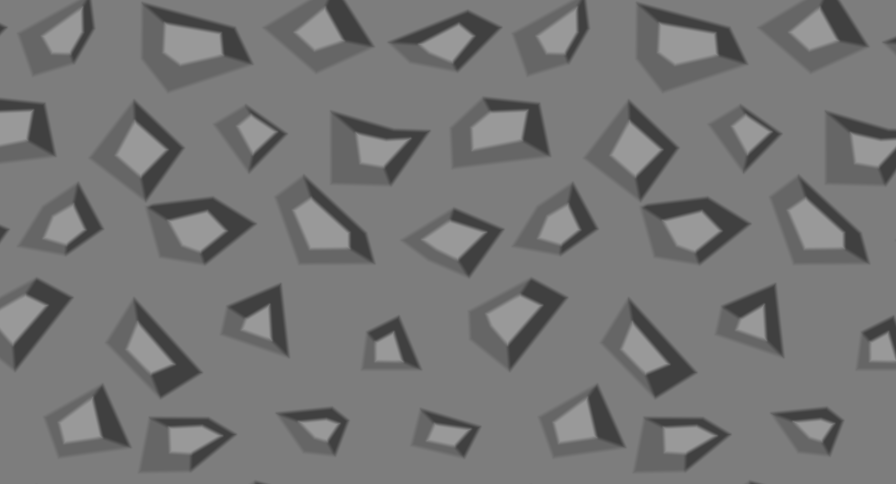
A WebGL 1 fragment shader for this pattern:

```glsl
precision highp float;
// Scattered bevelled stone chips, lit from the lower left, on flat grey.

uniform vec2 u_resolution;

const vec3 GROUND = vec3(0.49);
const vec3 FACE   = vec3(0.60);
const vec3 SIDE   = vec3(0.40);
const vec3 SHADE  = vec3(0.25);

// Lengths are fractions of the canvas height.
const float COLUMNS = 4.0;                 // chips before a row repeats
const vec2  CELL    = vec2(0.2555, 0.2044);
const vec2  CHIP    = vec2(0.122, 0.104);  // mean half extents
const vec2  RADIUS  = vec2(0.48, 1.17);    // range of corner radii
const vec2  INSET   = vec2(0.42, 0.66);    // range of face corner scale
const vec2  SHADOW_DIR = vec2(0.88, 0.47);
const float SHADOW_THIN = 0.08;            // narrows the dark bevels
const float JITTER  = 0.022;
const float WAVE    = 0.03;                // bends the rows
const float GAP     = 0.012;               // clear rim around each chip
const float SOFT    = 0.012;               // width of blurred edges
const float TAU     = 6.2831853;

float hash(vec2 p) {
  return fract(sin(dot(p, vec2(127.1, 311.7))) * 43758.5453);
}

float cross2(vec2 a, vec2 b) {
  return a.x * b.y - a.y * b.x;
}

float cover(float d) {
  return 1.0 - smoothstep(-0.5 * SOFT, 0.5 * SOFT, d);
}

float segmentDistance(vec2 p, vec2 a, vec2 b) {
  vec2 e = b - a;
  return length(p - a - e * clamp(dot(p - a, e) / dot(e, e), 0.0, 1.0));
}

// Corner of a chip in xy, scale of the matching face corner in z.
vec3 corner(vec2 id, float i, float count) {
  vec2 key = id + vec2(17.3, 5.9) * (mod(i, count) + 1.0);
  float angle = TAU * (i + 0.65 * (hash(key) - 0.5)) / count + TAU * hash(id + 3.7);
  vec2 dir = vec2(cos(angle), sin(angle));
  float radius = mix(RADIUS.x, RADIUS.y, hash(key + 41.3));
  float inset = mix(INSET.x, INSET.y, hash(key + 83.1));
  return vec3(dir * radius * CHIP, inset + SHADOW_THIN * dot(dir, SHADOW_DIR));
}

// Paints one chip, centred on the origin, over the colour below.
vec3 paintChip(vec3 below, vec2 p, vec2 id) {
  float count = 4.0 + step(0.45, hash(id + 9.2));
  float outer = 1.0, inner = 1.0;
  float outerSign = 1.0, innerSign = 1.0;
  vec4 bevel = vec4(0.0);
  vec3 a = corner(id, 0.0, count);

  for (int i = 0; i < 5; i++) {
    if (float(i) >= count) break;
    vec3 b = corner(id, float(i) + 1.0, count);
    vec2 fa = a.xy * a.z, fb = b.xy * b.z;
    outer = min(outer, segmentDistance(p, a.xy, b.xy));
    inner = min(inner, segmentDistance(p, fa, fb));

    // Signed distances to the two rays that bound this sector
    float fromA = cross2(normalize(a.xy), p);
    float fromB = cross2(p, normalize(b.xy));
    if (fromA >= 0.0 && fromB >= 0.0) {
      outerSign = cross2(b.xy - a.xy, p - a.xy) > 0.0 ? -1.0 : 1.0;
      innerSign = cross2(fb - fa, p - fa) > 0.0 ? -1.0 : 1.0;
    }

    // Bevel tone follows the outward normal of the edge
    vec2 edge = b.xy - a.xy;
    float shaded = step(0.0, dot(vec2(edge.y, -edge.x), SHADOW_DIR));
    float weight = cover(-fromA) * cover(-fromB);
    bevel += weight * vec4(mix(SIDE, SHADE, shaded), 1.0);
    a = b;
  }

  outer *= outerSign;
  inner *= innerSign;
  vec3 rim = bevel.rgb / max(bevel.a, 0.001);
  vec3 color = mix(below, GROUND, cover(outer - GAP));
  return mix(color, mix(rim, FACE, cover(inner)), cover(outer));
}

void main() {
  vec2 p = gl_FragCoord.xy / u_resolution.y;
  vec3 color = GROUND;

  // Visit the chips of the surrounding cells; each row has its own shift
  for (int y = -1; y <= 1; y++) {
    float row = floor(p.y / CELL.y) + float(y);
    float shift = CELL.x * (0.5 * mod(row, 2.0) + 0.3 * hash(vec2(row, 7.0)));
    for (int x = -1; x <= 1; x++) {
      float column = floor((p.x - shift) / CELL.x) + float(x);
      vec2 id = vec2(mod(column, COLUMNS), row + 2.0);
      vec2 center = (vec2(column, row) + 0.5) * CELL + vec2(shift, 0.0);
      center.y += WAVE * sin(2.0 * TAU * center.x / (COLUMNS * CELL.x) + 1.0);
      center += JITTER * (vec2(hash(id + 21.4), hash(id + 57.8)) - 0.5);
      color = paintChip(color, p - center, id);
    }
  }

  gl_FragColor = vec4(color, 1.0);
}
```
